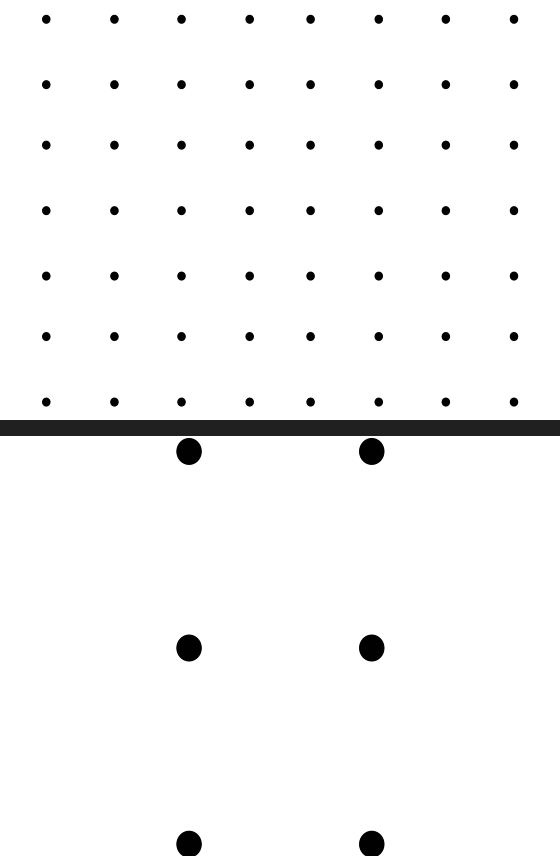
Top: the whole. Bottom: its middle third, enlarged.
This pattern is drawn by a WebGL 1 fragment shader. Its source:

```glsl
precision highp float;
// Black, slightly tall dots on white, in unevenly spaced groups of four columns by three rows.
uniform vec2 u_resolution;

// Distance from x to the nearest copy of a point that recurs every period.
float wrappedDistance(float x, float point, float period) {
  return abs(mod(x - point + 0.5 * period, period) - 0.5 * period);
}

// Horizontal distance to the nearest column; odd columns sit a little right.
float columnDistance(float x) {
  float nearest = 1.0;
  for (int i = 0; i < 4; i++) {
    float column = float(i);
    float center = 0.1102 + 0.161 * column + 0.0013 * mod(column, 2.0);
    nearest = min(nearest, wrappedDistance(x, center, 0.6293));
  }
  return nearest;
}

// Vertical distance to the nearest row; the third row sits a little low.
float rowDistance(float y) {
  float nearest = 1.0;
  for (int j = 0; j < 3; j++) {
    float row = float(j);
    float center = 0.0427 + 0.156 * row - 0.012 * step(1.5, row);
    nearest = min(nearest, wrappedDistance(y, center, 0.4557));
  }
  return nearest;
}

void main() {
  // Canvas height is one unit.
  vec2 p = gl_FragCoord.xy / u_resolution.y;
  float pixel = 1.0 / u_resolution.y;

  // Elliptical dot with a one-pixel soft edge.
  vec2 offset = vec2(columnDistance(p.x), rowDistance(p.y));
  vec2 radius = vec2(0.0101, 0.0107);
  float edge = (length(offset / radius) - 1.0) * radius.x;
  float ink = 1.0 - smoothstep(-0.6 * pixel, 0.6 * pixel, edge);

  gl_FragColor = vec4(mix(vec3(1.0), vec3(0.005), ink), 1.0);
}
```
